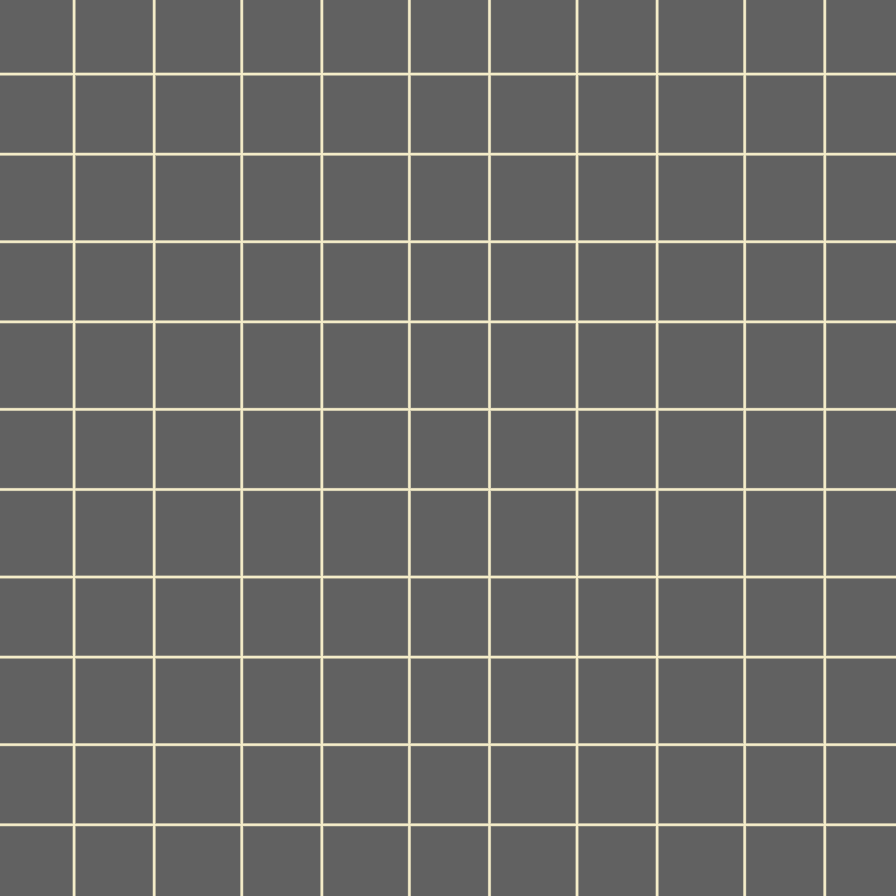
Reproduce this pattern procedurally as a WebGL 2 fragment shader.

```glsl
#version 300 es
precision highp float;
// Thin cream grid on flat grey, with alternating narrow and wide cells.

uniform vec2 u_resolution;
out vec4 outColor;

const vec3 GROUND_COLOR = vec3(0.38, 0.38, 0.38);
const vec3 LINE_COLOR = vec3(0.96, 0.93, 0.79);
const float PAIR_PERIOD = 0.1871;   // one narrow plus one wide cell
const float NARROW_CELL = 0.0894;   // gap between the two lines of a pair
const float FIRST_LINE = 0.0827;    // inset from the left and top edges
const float LINE_WIDTH = 0.0031;
const float EDGE_PIXELS = 0.85;     // half width of the smoothed edge

// Distance to the nearest line of a periodic family, per axis.
vec2 lineDistance(vec2 p, float offset) {
    vec2 cell = fract((p - offset) / PAIR_PERIOD + 0.5) - 0.5;
    return abs(cell) * PAIR_PERIOD;
}

void main() {
    vec2 uv = gl_FragCoord.xy / u_resolution;
    vec2 p = vec2(uv.x, 1.0 - uv.y);   // measured from the upper left

    // Two interleaved line families make the uneven rhythm.
    vec2 axisDistance = min(lineDistance(p, FIRST_LINE),
                            lineDistance(p, FIRST_LINE + NARROW_CELL));

    // Smooth both edges over about one pixel.
    vec2 edge = EDGE_PIXELS / u_resolution;
    vec2 signedDistance = axisDistance - 0.5 * LINE_WIDTH;
    vec2 coverage = 1.0 - smoothstep(-edge, edge, signedDistance);

    float line = max(coverage.x, coverage.y);
    outColor = vec4(mix(GROUND_COLOR, LINE_COLOR, line), 1.0);
}
```
